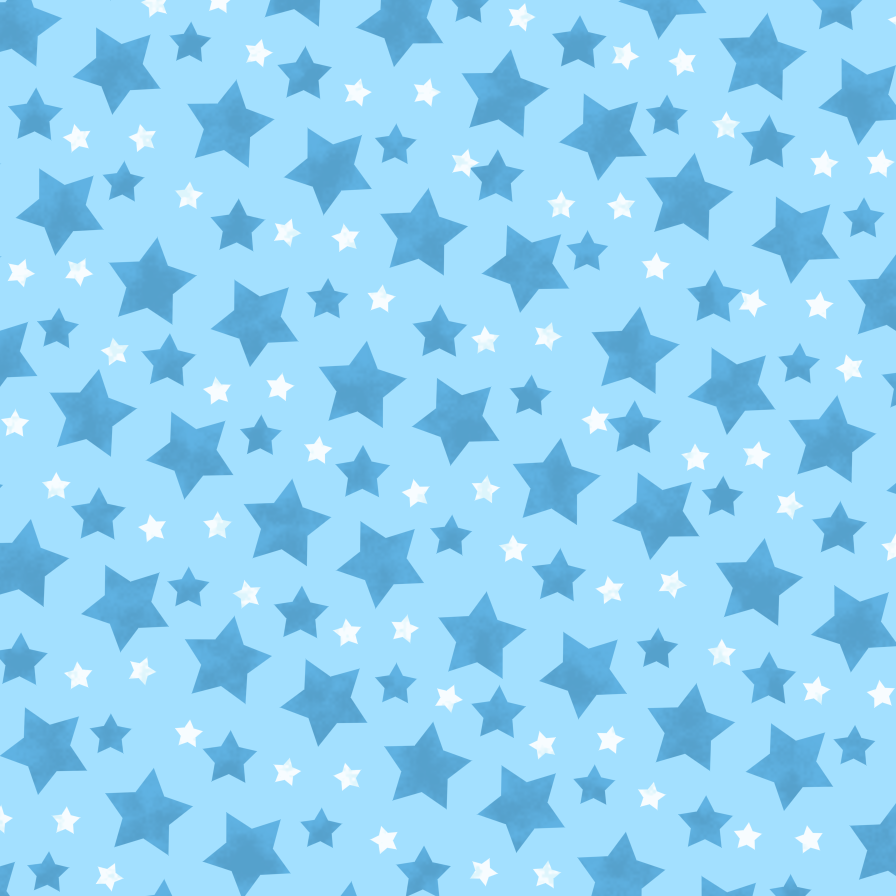
This pattern is drawn by a Shadertoy shader. Its source:

```glsl
// Scattered blue and white five-pointed stars on a pale blue ground.
#define NOTCH 0.53        // inner radius over outer radius
#define BIG 0.052         // outer radii, in canvas heights
#define MEDIUM 0.032
#define SMALL 0.0245
#define TINY 0.0165
#define GROUP_JITTER 0.016
#define STAR_JITTER 0.010
#define BLOTCH 42.0       // frequency of the soft paint blotches
#define GRAIN 270.0       // frequency of the fine paint grain

const float PI = 3.14159265;
const vec3 GROUND = vec3(0.64, 0.88, 1.00);
const vec3 BLUE_DARK = vec3(0.335, 0.63, 0.80);
const vec3 BLUE_LIGHT = vec3(0.375, 0.70, 0.89);
const vec3 WHITE = vec3(0.97, 0.99, 1.00);
const vec3 WHITE_SHADE = vec3(0.80, 0.94, 0.98);

// Skewed lattice that carries one group of seven stars per cell
const mat2 LATTICE = mat2(0.224, -0.116, 0.078, 0.161);
const vec2 ANCHOR = vec2(0.173, 0.689);

// Stars of a group: offset x, offset y, radius, clockwise tilt
const vec4 GROUP[7] = vec4[7](
    vec4( 0.000,  0.000, BIG,     0.16),
    vec4( 0.115, -0.043, BIG,    -0.48),
    vec4( 0.089,  0.059, MEDIUM,  0.04),
    vec4( 0.190, -0.020, SMALL,   0.04),
    vec4(-0.043, -0.076, TINY,    0.10),
    vec4( 0.068, -0.120, TINY,    0.10),
    vec4( 0.138, -0.120, TINY,    0.10));

vec2 hash22(vec2 p) {
    vec3 q = fract(p.xyx * vec3(0.1031, 0.1030, 0.0973));
    q += dot(q, q.yzx + 33.33);
    return fract((q.xx + q.yz) * q.zy);
}

float valueNoise(vec2 p) {
    vec2 i = floor(p), f = fract(p);
    f = f * f * (3.0 - 2.0 * f);
    float low = mix(hash22(i).x, hash22(i + vec2(1, 0)).x, f.x);
    float high = mix(hash22(i + vec2(0, 1)).x, hash22(i + vec2(1, 1)).x, f.x);
    return mix(low, high, f.y);
}

// Signed distance to the edge of a star, folded into one half arm
float starDistance(vec2 p, float radius, float tilt) {
    float angle = atan(p.x, p.y) - tilt;
    angle = abs(mod(angle + PI / 5.0, PI * 0.4) - PI / 5.0);
    vec2 q = length(p) * vec2(sin(angle), cos(angle));
    vec2 tip = vec2(0.0, radius);
    vec2 edge = NOTCH * radius * vec2(sin(PI / 5.0), cos(PI / 5.0)) - tip;
    return dot(q - tip, normalize(vec2(-edge.y, edge.x)));
}

// Brushed paint: soft blotches, fine grain, darker towards the lower middle
vec3 starPaint(vec2 p, float radius, vec2 seed) {
    vec2 shift = seed * 50.0 + 20.0;
    float blotch = valueNoise(p * BLOTCH + shift);
    blotch = 0.65 * blotch + 0.35 * valueNoise(p * BLOTCH * 2.3 + shift);
    float grain = valueNoise(p * GRAIN + shift) - 0.5;
    if (radius < SMALL) {
        float shade = smoothstep(0.50, 0.95, blotch + 0.5 * grain);
        return mix(WHITE, WHITE_SHADE, 0.6 * shade);
    }
    float rim = length(p + vec2(0.0, 0.25 * radius)) / radius;
    float light = 0.85 * (blotch - 0.5) + 0.55 * rim + 0.22 * grain + 0.12;
    return mix(BLUE_DARK, BLUE_LIGHT, smoothstep(0.05, 0.85, light));
}

void mainImage(out vec4 fragColor, in vec2 fragCoord) {
    vec2 p = fragCoord / iResolution.y;
    float pixel = 1.0 / iResolution.y;
    vec2 home = floor(inverse(LATTICE) * (p - ANCHOR));
    vec3 color = GROUND;

    // Visit the nearby groups and lay down each of their stars
    for (int j = -1; j <= 1; j++)
    for (int i = -1; i <= 1; i++) {
        vec2 cell = home + vec2(i, j);
        vec2 groupShift = (hash22(cell + 71.0) - 0.5) * GROUP_JITTER;
        vec2 origin = ANCHOR + LATTICE * cell + groupShift;
        for (int k = 0; k < 7; k++) {
            vec4 star = GROUP[k];
            vec2 seed = hash22(cell * 7.0 + vec2(float(k) * 13.0, 31.0));
            vec2 local = p - origin - star.xy - (seed - 0.5) * STAR_JITTER;
            if (length(local) > star.z + pixel) continue;
            float wobble = star.z < SMALL ? 0.8 : 0.06;
            float tilt = star.w + (seed.y - 0.5) * wobble;
            float d = starDistance(local, star.z, tilt);
            float cover = 1.0 - smoothstep(-0.7 * pixel, 0.7 * pixel, d);
            color = mix(color, starPaint(local, star.z, seed), cover);
        }
    }
    fragColor = vec4(color, 1.0);
}
```
